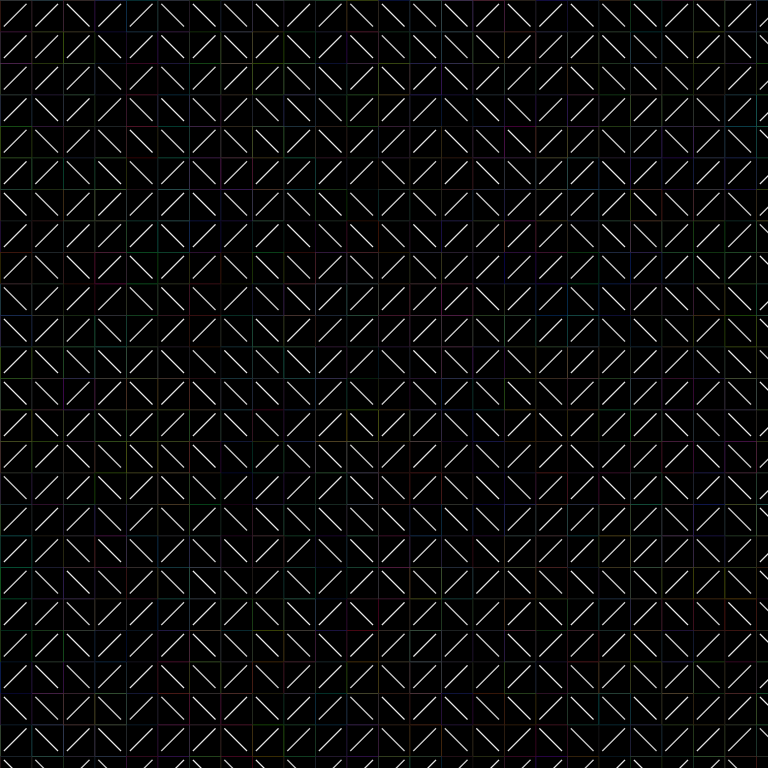
This pattern is drawn by a Shadertoy shader. Its source:

```glsl
// Random diagonal maze: a square grid counted from the top left, each cell
// holding one thin white stroke that leans left or right by a hash.
// Dim grid lines blend the random tints of the two cells they separate.

const float CELLS        = 24.381;       // cells across the canvas height
const float GRID_OFFSET  = 0.012;        // shift of the grid lines, in cells
const float GRID_WIDTH   = 0.024;        // grid line width, in cells
const float TINT_MAX     = 0.42;         // brightest channel of a cell tint
const float STROKE_WIDTH = 0.035;        // diagonal width, in cells
const float STROKE_REACH = 0.36;         // half extent of a diagonal per axis
const vec2  STROKE_MID   = vec2(0.482);  // middle of a diagonal in its cell
const vec3  BACKGROUND   = vec3(0.0);
const vec3  STROKE_COLOR = vec3(1.0);

vec3 hash32(vec2 p) {
    vec3 q = fract(p.xyx * vec3(0.1031, 0.1030, 0.0973) + 0.137);
    q += dot(q, q.yxz + 33.33);
    return fract((q.xxy + q.yzz) * q.zyx);
}

// Share of a footprint centred at distance d that lies inside a band
float bandCoverage(float d, float width, float footprint) {
    float lo = max(d - 0.5 * footprint, -0.5 * width);
    float hi = min(d + 0.5 * footprint,  0.5 * width);
    return clamp((hi - lo) / footprint, 0.0, 1.0);
}

vec3 cellTint(vec2 cell) {
    return TINT_MAX * hash32(cell + 17.0);
}

// Tint of the edge between a cell and its predecessor along an axis
vec3 edgeTint(vec2 cell, vec2 axis) {
    return 0.5 * (cellTint(cell) + cellTint(cell - axis));
}

vec3 gridLines(vec2 p, float pixel) {
    vec2 cell = floor(p);
    vec2 nearest = floor(p + 0.5);
    vec2 d = p - nearest;
    vec3 upright = edgeTint(vec2(nearest.x, cell.y), vec2(1.0, 0.0))
                 * bandCoverage(d.x, GRID_WIDTH, pixel);
    vec3 level = edgeTint(vec2(cell.x, nearest.y), vec2(0.0, 1.0))
               * bandCoverage(d.y, GRID_WIDTH, pixel);
    return max(upright, level);
}

float diagonalStroke(vec2 p, float pixel) {
    vec2 cell = floor(p);
    vec2 local = p - cell + GRID_OFFSET - STROKE_MID;
    // Mirror half of the cells at random
    if (hash32(cell + 71.0).x < 0.5) local.x = -local.x;
    float across = (local.x - local.y) * inversesqrt(2.0);
    float along  = (local.x + local.y) * inversesqrt(2.0);
    float reach = 2.0 * STROKE_REACH * sqrt(2.0);
    return bandCoverage(across, STROKE_WIDTH, 1.2 * pixel)
         * bandCoverage(along, reach, pixel);
}

void mainImage(out vec4 fragColor, in vec2 fragCoord) {
    // Cell units, with rows counted downward from the top edge
    float pixel = CELLS / iResolution.y;
    vec2 p = vec2(fragCoord.x, iResolution.y - fragCoord.y) * pixel - GRID_OFFSET;

    vec3 color = BACKGROUND + gridLines(p, pixel);
    color = mix(color, STROKE_COLOR, diagonalStroke(p, pixel));
    fragColor = vec4(color, 1.0);
}
```
